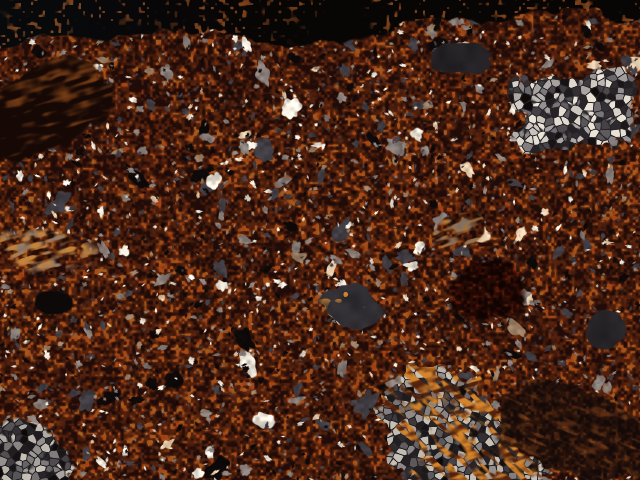
Write a Shadertoy shader that draws this texture.

```glsl
// Petrographic thin section: pale mineral grains and rock fragments in a speckled red-brown clay.
const vec3 CLAY_DARK = vec3(0.125, 0.045, 0.03);
const vec3 CLAY_MID = vec3(0.33, 0.13, 0.05);
const vec3 CLAY_GOLD = vec3(0.64, 0.33, 0.11);
const vec3 OPAQUE = vec3(0.055, 0.035, 0.035);
const vec3 SLATE = vec3(0.25, 0.235, 0.26);
const vec3 GREY = vec3(0.52, 0.48, 0.46);
const vec3 WHITE = vec3(0.92, 0.89, 0.84);
const vec3 AMBER = vec3(0.83, 0.52, 0.17);
const float CLAY_SCALE = 165.0;   // clay specks per canvas height
const float CRYSTAL_SCALE = 66.0; // mosaic crystals per canvas height
const float EDGE = 0.0022;        // half width of a grain edge
const int GRAIN_LAYERS = 4;

float hash(vec2 p) {
    vec3 q = fract(vec3(p.xyx) * 0.1031);
    q += dot(q, q.yzx + 33.33);
    return fract((q.x + q.y) * q.z);
}

vec2 hash2(vec2 p) { return vec2(hash(p + 17.3), hash(p + 71.9)); }

float noise(vec2 p) {
    vec2 i = floor(p), f = fract(p);
    f = f * f * (3.0 - 2.0 * f);
    return mix(mix(hash(i), hash(i + vec2(1, 0)), f.x),
               mix(hash(i + vec2(0, 1)), hash(i + vec2(1, 1)), f.x), f.y);
}

mat2 turn(float a) { return mat2(cos(a), -sin(a), sin(a), cos(a)); }

// Speckled matrix with red and yellow flecks
vec3 clay(vec2 p) {
    float n = 0.6 * noise(p * CLAY_SCALE) + 0.4 * noise(turn(0.6) * p * CLAY_SCALE * 0.5);
    n += 0.1 * (noise(p * 6.0) - 0.5);
    vec3 fleck = CLAY_GOLD * mix(vec3(1.0, 0.7, 0.5), vec3(1.0, 1.15, 1.2), noise(p * 90.0 + 40.0));
    vec3 col = mix(CLAY_DARK, CLAY_MID, smoothstep(0.25, 0.63, n));
    return mix(col, fleck, smoothstep(0.6, 0.8, n));
}

// Packed crystals, each with its own brightness
vec3 mosaic(vec2 p) {
    vec2 cell = floor(p);
    float near = 9.0, second = 9.0, tone = 0.0;
    for (int k = 0; k < 9; k++) {
        vec2 id = cell + vec2(k % 3 - 1, k / 3 - 1);
        float d = length(id + hash2(id) - p);
        if (d < near) { second = near; near = d; tone = hash(id + 5.0); }
        else second = min(second, d);
    }
    vec3 col = mix(mix(OPAQUE, SLATE, tone * 2.5), WHITE, smoothstep(0.25, 0.95, tone));
    return mix(SLATE * 0.6, col, smoothstep(0.0, 0.25, second - near));
}

float streaks(vec2 p, float angle) {
    vec2 q = turn(angle) * p;
    return 0.6 * noise(q * vec2(22, 130)) + 0.4 * noise(q * vec2(60, 110) + 9.0);
}

// Coverage of a rough rounded body; power 2 is an ellipse, higher is boxier
float body(vec2 p, vec2 centre, vec2 radii, float angle, float power, float soft) {
    vec2 q = abs(turn(angle) * (p - centre)) / radii;
    float d = pow(pow(q.x, power) + pow(q.y, power), 1.0 / power) - 1.0;
    d += 0.35 * (noise(p * 28.0) - 0.5) + 0.15 * (noise(p * 80.0) - 0.5);
    return smoothstep(soft, -soft, d * min(radii.x, radii.y));
}

// Loose grains of one size class, over the given colour
vec3 grains(vec3 col, vec2 p, float size, float share, float seed, float soft) {
    vec2 g = turn(seed * 0.7) * p / size + seed * 37.0;
    for (int k = 0; k < 9; k++) {
        vec2 id = floor(g) + vec2(k % 3 - 1, k / 3 - 1);
        if (hash(id + seed) > share) continue;
        vec2 rnd = hash2(id + 3.0);
        vec2 q = turn(rnd.x * 6.28) * (g - id - hash2(id));
        float stretch = mix(1.0, 1.55, rnd.y);
        q *= vec2(1.0 / stretch, stretch);
        float r = length(q);
        if (r > 0.5) continue;
        float radius = mix(0.11, 0.22, hash(id + 8.0)) * (0.6 + 0.8 * noise(q / max(r, 0.001) * 1.8 + id * 7.0));
        float kind = hash(id + 21.0) + 0.035 / (size * 20.0 + 0.2);
        vec3 mineral = kind < 0.24 ? OPAQUE : kind < 0.5 ? SLATE : kind < 0.82 ? GREY : WHITE;
        mineral *= 0.8 + 0.4 * noise(p * 110.0 + id);
        mineral = mix(mineral, AMBER, 0.25 * step(0.7, rnd.x) * step(0.5, kind));
        col = mix(col, mineral, smoothstep(soft, -soft, (r - radius) * size));
    }
    return col;
}

void mainImage(out vec4 fragColor, in vec2 fragCoord) {
    vec2 p = fragCoord / iResolution.y;
    float soft = max(EDGE, 0.9 / iResolution.y);
    vec3 matrix = clay(p), col = matrix;

    // Loose grains, coarse to fine
    float size = 0.105;
    for (int i = 0; i < GRAIN_LAYERS; i++) {
        col = grains(col, p, size, 0.45 - 0.05 * float(i), float(i) + 1.0, soft);
        size *= 0.54;
    }

    // Fibrous, dark and mottled fragments
    float fibre = streaks(p, 0.3);
    vec3 fibrous = mix(CLAY_DARK * 0.7, CLAY_GOLD * 0.75, smoothstep(0.35, 0.95, fibre + 2.0 * (p.y - 0.82)));
    col = mix(col, fibrous, body(p, vec2(0.08, 0.77), vec2(0.15, 0.085), 0.3, 3.0, soft * 3.0));
    col = mix(col, matrix * vec3(0.5, 0.32, 0.3), body(p, vec2(1.016, 0.392), vec2(0.08, 0.065), 0.0, 2.0, soft * 3.0));
    col = mix(col, OPAQUE, body(p, vec2(0.108, 0.371), vec2(0.04, 0.026), 0.0, 2.0, soft));
    vec3 mottled = mix(matrix, mix(AMBER, GREY, noise(p * 70.0)), smoothstep(0.45, 0.7, fibre));
    col = mix(col, mottled, body(p, vec2(0.09, 0.48), vec2(0.1, 0.045), -0.1, 2.0, soft * 4.0));
    col = mix(col, mottled * 0.9, body(p, vec2(0.96, 0.52), vec2(0.055, 0.035), 0.4, 2.0, soft));

    // Dim quartz, one with amber chips along its rim
    vec3 quartz = SLATE * (0.62 + 0.25 * noise(p * 50.0));
    float chips = smoothstep(0.62, 0.75, noise(p * 75.0)) * smoothstep(0.35, 0.39, p.y);
    col = mix(col, mix(quartz, AMBER, chips), body(p, vec2(0.735, 0.362), vec2(0.075, 0.044), -0.2, 1.5, soft));
    col = mix(col, quartz * 0.75, body(p, vec2(0.96, 0.878), vec2(0.056, 0.032), 0.05, 2.5, soft));
    col = mix(col, quartz * 0.8, body(p, vec2(1.262, 0.312), vec2(0.04, 0.037), 0.0, 2.5, soft));

    // Crystal mosaics and the veined rock at the lower right
    vec3 crystals = mosaic(p * CRYSTAL_SCALE);
    col = mix(col, crystals, body(p, vec2(1.2, 0.766), vec2(0.124, 0.076), 0.1, 7.0, soft));
    float vein = smoothstep(0.42, 0.68, streaks(p, -0.75) + 0.9 * (p.x + p.y - 1.04));
    vec3 veined = mix(crystals * 0.85, mix(CLAY_MID, AMBER, smoothstep(0.3, 0.7, fibre)), vein);
    col = mix(col, veined, body(p, vec2(0.97, 0.07), vec2(0.19, 0.115), -0.7, 3.0, soft));
    col = mix(col, veined, body(p, vec2(0.05, 0.04), vec2(0.105, 0.075), -0.3, 2.5, soft * 2.0));
    vec3 lump = mix(OPAQUE, matrix, 0.35) + CLAY_GOLD * 0.35 * smoothstep(0.55, 0.85, streaks(p, -0.4));
    col = mix(col, lump, body(p, vec2(1.2, 0.1), vec2(0.18, 0.085), -0.3, 2.5, soft * 2.0));

    // Black upper margin with sparse gold flecks
    float margin = 0.915 + 0.05 * smoothstep(0.6, 0.95, p.x) + 0.05 * (noise(p * 9.0) - 0.5) + 0.02 * (noise(p * 45.0) - 0.5);
    vec3 black = mix(vec3(0.03, 0.035, 0.045), OPAQUE * 0.6, smoothstep(0.1, 0.5, p.x));
    black += CLAY_GOLD * 0.7 * smoothstep(0.68, 0.9, noise(p * 120.0)) * smoothstep(0.3, 0.65, noise(p * 11.0 + 4.0));
    col = mix(col, black, smoothstep(-soft, soft * 2.0, p.y - margin));

    fragColor = vec4(col, 1.0);
}
```
